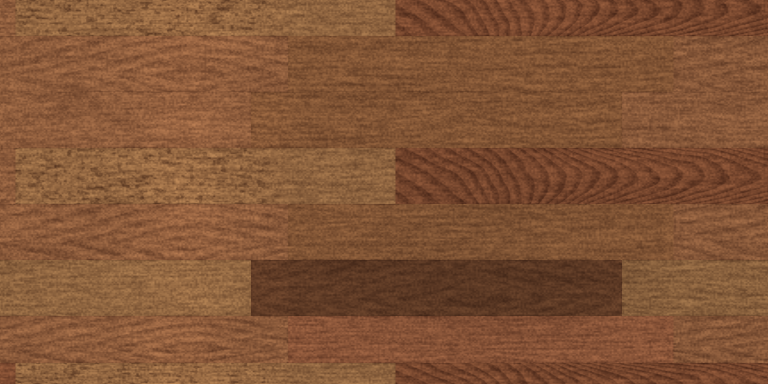
Write a WebGL 2 fragment shader that draws this texture.

```glsl
#version 300 es
precision highp float;
uniform vec2 u_resolution;
out vec4 fragColor;

// Seam layout used by each row, and the tone of its two boards
const int LAYOUT[8] = int[8](0, 1, 2, 0, 1, 2, 1, 0);
const vec2 SEAMS[3] = vec2[3](vec2(.02, .515), vec2(.375, .877), vec2(.327, .81));
const int TONE[16] = int[16](0, 1, 2, 3, 2, 3, 0, 1, 2, 3, 4, 5, 6, 3, 0, 1);
const vec3 WOOD[7] = vec3[7](
  vec3(.575, .405, .257), // tan
  vec3(.50, .30, .195),   // dark red
  vec3(.525, .345, .215), // brown
  vec3(.55, .36, .235),   // red
  vec3(.39, .243, .155),  // umber
  vec3(.55, .39, .247),   // olive
  vec3(.56, .345, .23));  // rust

float hash(vec2 p) {
  vec3 q = fract(p.xyx * .1031);
  q += dot(q, q.yzx + 33.33);
  return fract((q.x + q.y) * q.z);
}

float noise(vec2 p) {
  vec2 i = floor(p), f = fract(p);
  f = f * f * (3. - 2. * f);
  return mix(mix(hash(i), hash(i + vec2(1, 0)), f.x),
             mix(hash(i + vec2(0, 1)), hash(i + vec2(1, 1)), f.x), f.y);
}

// Growth ring: slow darkening, then a quick return to pale wood
float ring(float f) {
  f = fract(f);
  return smoothstep(.3, .8, f) * (1. - smoothstep(.86, 1., f));
}

// Nested arches, leaning at the left and closing toward the right
float archFigure(vec2 q, float warp) {
  float bend = mix(-.08 * q.y, .42 * pow(q.y - .5, 2.), smoothstep(.08, .32, q.x));
  return ring((q.x + bend + .04 * warp) * 36.);
}

// Long pointed rings around a heart
float lensFigure(vec2 q, float warp) {
  vec2 d = abs(q - vec2(.373, .7));
  return ring((sqrt(d.x * d.x * 12. + .002) + d.y + .17 * warp) * 4.5);
}

vec3 floorColor(vec2 p) {
  float down = 1. - p.y;
  float r = down * 6.857 + .357 + max(0., down - .823) * 1.31;
  int row = clamp(int(r), 0, 7);
  int kind = LAYOUT[row];
  vec2 seam = SEAMS[kind];
  int side = p.x >= seam.x && p.x < seam.y ? 0 : 1;
  vec2 q = vec2(fract(p.x - seam[side]), fract(r));
  vec2 seed = vec2(kind * 17 + side * 41, kind * 29 + side * 13);
  bool stub = kind == 0 && p.x < seam.x;
  vec3 col = stub && row < 7 ? WOOD[3] : WOOD[TONE[row * 2 + side]];

  // Board figure
  float warp = noise(q * vec2(12, 2) + seed) - .5 + .2 * (noise(q * vec2(36, 5) + seed) - .5);
  float shade = 0.;
  if (kind == 0 && side == 1 && !stub) shade = .22 * archFigure(q, warp);
  else if (kind == 1 && side == 1) shade = .13 * lensFigure(q, warp);
  else if (row == 5 && side == 0) shade = .09 * lensFigure(q * vec2(1.3, 1), warp);
  else shade = .07 * ring(q.y * 8. + warp * 1.4 + q.x);

  // Fibres, broad streaks and fine speckle
  vec2 fibre = vec2(q.x, r);
  shade += .11 * (noise(fibre * vec2(14, 16) + seed) - .5);
  shade += .06 * (noise(fibre * vec2(7, 5) + seed) - .5);
  shade += .20 * (noise(fibre * vec2(70, 27) + seed) - .5);
  shade += .27 * (noise(p * vec2(430, 250)) - .5);

  // Short dark pores on the tan boards
  if (kind == 0 && side == 0) {
    float pore = smoothstep(.6, .85, noise(fibre * vec2(170, 22) + seed));
    shade += .2 * pore * (1. - smoothstep(.34, .38, p.x));
  }

  // Fine joints between boards
  float edgeY = min(q.y, 1. - q.y);
  float edgeX = min(abs(p.x - seam.x), abs(p.x - seam.y));
  shade += .08 * (1. - smoothstep(0., .035, edgeY));
  shade += .03 * (1. - smoothstep(0., .003, edgeX));

  // Uneven light: pale band at left, dim patch right of centre
  float light = 1.03 + .06 * exp(-pow((p.x - .24) / .06, 2.));
  light -= .04 * smoothstep(.36, .39, p.x);
  vec2 dim = (p - vec2(.62, .3)) * vec2(5, 4);
  light -= .07 * exp(-dot(dim, dim));
  return col * light * (1. - shade * vec3(.9, 1.05, 1.1));
}

void main() {
  // Four samples per pixel smooth every edge
  vec3 sum = vec3(0);
  for (int i = 0; i < 4; i++) {
    vec2 offset = vec2(i % 2, i / 2) * .5 - .25;
    sum += floorColor((gl_FragCoord.xy + offset) / u_resolution);
  }
  fragColor = vec4(sum / 4., 1);
}
```
